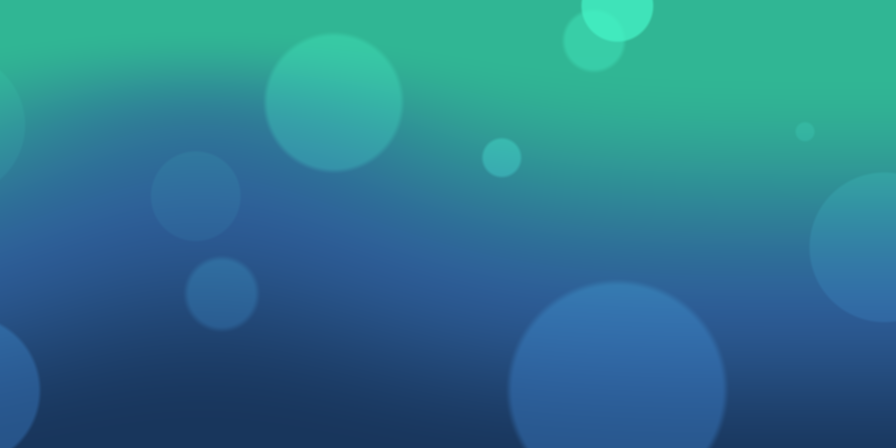
This background is drawn by a WebGL 1 fragment shader. Its source:

```glsl
precision highp float;

uniform vec2 u_resolution;

const vec3 GREEN = vec3(0.19, 0.715, 0.58);
const vec3 BLUE = vec3(0.18, 0.37, 0.60);
const vec3 NAVY = vec3(0.095, 0.21, 0.36);
const vec3 GLOW_BLUE = vec3(0.26, 0.56, 0.88);
const vec3 GLOW_MINT = vec3(0.27, 0.96, 0.78);

// Vertical ramp, lifted into a broad dark swell on the left
vec3 backdrop(vec2 p) {
    float depth = 1.0 - p.y;
    float offset = (p.x - 0.45) / 0.55;
    float swell = exp(-offset * offset);
    float fade = smoothstep(-0.1, 0.3, depth) * (1.0 - 0.65 * depth);
    float level = depth + 0.3 * swell * fade;
    vec3 color = mix(GREEN, BLUE, smoothstep(0.15, 0.73, level));
    return mix(color, NAVY, smoothstep(0.62, 1.08, level));
}

// Light tint that turns from blue to mint with height
vec3 glowTint(float height) {
    return mix(GLOW_BLUE, GLOW_MINT, smoothstep(0.1, 0.95, height));
}

// Translucent disc with a soft rim
vec3 bubble(vec3 base, vec2 p, vec2 center, float radius, float blur, float opacity) {
    float rim = max(blur, 1.0 / u_resolution.y);
    float cover = 1.0 - smoothstep(-rim, rim, length(p - center) - radius);
    return mix(base, glowTint(p.y), cover * opacity);
}

void main() {
    // One unit is the canvas height
    vec2 p = gl_FragCoord.xy / u_resolution.y;
    vec3 color = backdrop(p);

    // Large bubbles
    color = bubble(color, p, vec2(1.378, 0.128), 0.242, 0.010, 0.36);
    color = bubble(color, p, vec2(1.974, 0.448), 0.167, 0.004, 0.21);
    color = bubble(color, p, vec2(-0.078, 0.128), 0.167, 0.006, 0.34);
    color = bubble(color, p, vec2(-0.104, 0.721), 0.160, 0.004, 0.10);
    color = bubble(color, p, vec2(0.745, 0.771), 0.153, 0.008, 0.32);

    // Faint bubbles on the left
    color = bubble(color, p, vec2(0.437, 0.562), 0.100, 0.004, 0.10);
    color = bubble(color, p, vec2(0.495, 0.344), 0.080, 0.009, 0.28);

    // Bright cluster and small sparks
    color = bubble(color, p, vec2(1.326, 0.909), 0.068, 0.007, 0.38);
    color = bubble(color, p, vec2(1.378, 0.987), 0.080, 0.004, 0.72);
    color = bubble(color, p, vec2(1.120, 0.648), 0.043, 0.005, 0.46);
    color = bubble(color, p, vec2(1.797, 0.706), 0.021, 0.004, 0.22);

    gl_FragColor = vec4(color, 1.0);
}
```
